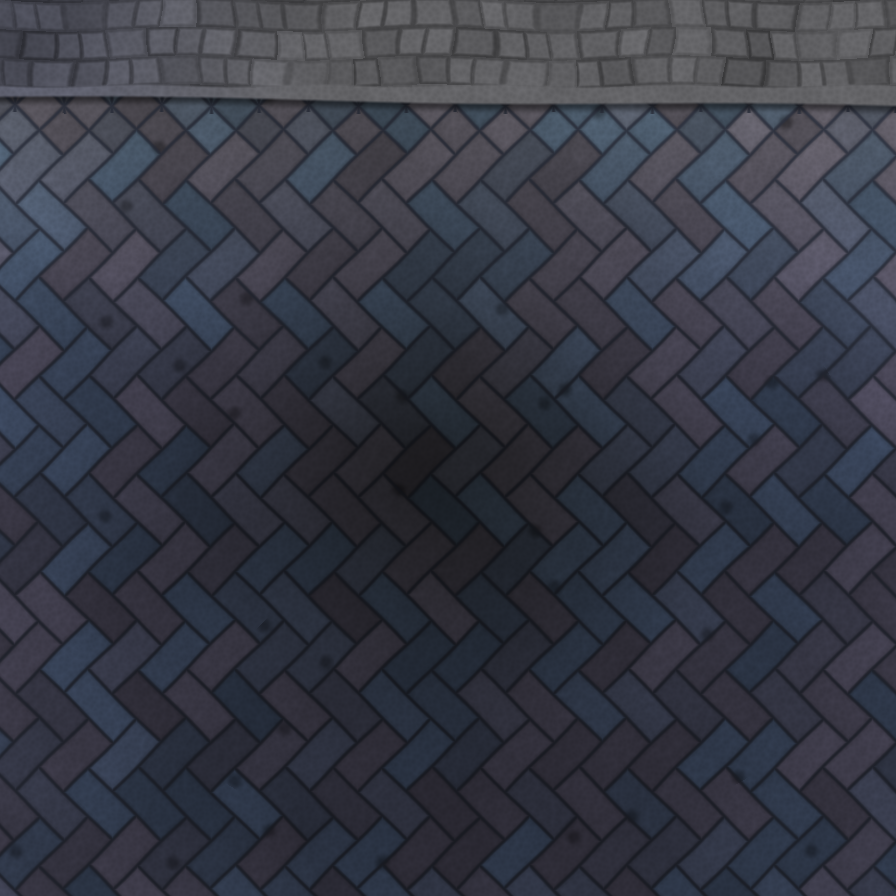
Give the GLSL for this texture, as a WebGL 2 fragment shader.

```glsl
#version 300 es
precision highp float;
// Slate-blue paving in a diagonal herringbone, closed at the top by a pale kerb
// and rows of small setts. Bricks come from a 45 degree grid whose cells pair up
// by their diagonal index; hashes tint each one, sines and cells add the wear.
uniform vec2 u_resolution;
out vec4 fragColor;

float hash(vec2 p) {
  vec3 q = fract(p.xyx * vec3(0.1031, 0.1030, 0.0973));
  q += dot(q, q.yzx + 33.33);
  return fract((q.x + q.y) * q.z);
}

// Layered sines: soft stains between -1 and 1.
float stain(vec2 p) {
  float sum = 0.0, amp = 0.5;
  for (int i = 0; i < 4; i++) {
    sum += amp * sin(p.x + 1.7 * sin(p.y)) * sin(p.y * 1.1 + 1.3 * sin(p.x * 0.8));
    p = mat2(1.5, 1.1, -1.1, 1.5) * p + 2.3;
    amp *= 0.55;
  }
  return sum;
}

// Cellular noise: x is the distance to the nearest point, y its random value.
vec2 cellular(vec2 p) {
  vec2 nearest = vec2(9.0, 0.0);
  for (int j = -1; j <= 1; j++)
    for (int i = -1; i <= 1; i++) {
      vec2 cell = floor(p) + vec2(i, j);
      float d = length(cell + vec2(hash(cell), hash(cell + 57.0)) - p);
      if (d < nearest.x) nearest = vec2(d, hash(cell + 113.0));
    }
  return nearest;
}

// Distance from a point inside a box to its nearest side.
float inset(vec2 p, vec2 size) {
  vec2 d = min(p, size - p);
  return min(d.x, d.y);
}

vec3 herringbone(vec2 p, float px) {
  vec2 g = p * 36.57 + vec2(0.4, -1.26);
  g += 0.035 * vec2(sin(g.y * 1.3 + g.x), sin(g.x * 1.1 - g.y * 0.7));
  vec2 q = 0.5 * vec2(g.x + g.y, g.x - g.y);
  vec2 cell = floor(q);
  float diagonal = cell.x - cell.y;
  float k = mod(diagonal, 4.0);

  // Pair cells into 2:1 bricks; the last courses stay single squares.
  vec2 origin = cell, size = vec2(1.0);
  if (diagonal < 29.5) {
    bool rising = k < 1.5;
    origin -= rising ? vec2(k, 0.0) : vec2(0.0, 3.0 - k);
    size = rising ? vec2(2.0, 1.0) : vec2(1.0, 2.0);
  }
  float edge = inset(q - origin, size);
  // Short upright joints between the cut bricks under the kerb.
  if (g.y > 30.7) edge = min(edge, abs(mod(g.x, 2.0) - 1.0) * 0.7);

  // Light: bright towards the top and sides, a dark pool in the middle.
  vec2 c = p - vec2(0.5, 0.49);
  float light = 0.178 + 0.125 * smoothstep(0.42, 0.92, p.y);
  light += 0.20 * c.x * c.x + 0.03 * c.x * smoothstep(0.3, 0.8, p.y);
  light -= 0.052 * exp(-dot(c, c) * 22.0);
  light *= 1.0 + 0.10 * stain(p * 9.0);

  // Tint: bluish to purple-brown, greyer where the light is stronger.
  float tone = hash(origin + 7.0);
  float warmth = smoothstep(0.15, 0.75, hash(origin + 31.0));
  vec3 tint = mix(vec3(0.87, 1.05, 1.38), vec3(1.04, 1.0, 1.24), warmth);
  tint.b -= 0.16 * smoothstep(0.55, 0.95, p.y) + 0.12 * exp(-dot(c, c) * 25.0);
  vec3 color = light * tint * (0.87 + 0.27 * tone);

  // Wear: streaks along the faces, fine grit and a few dark pits.
  color *= 1.0 + 0.05 * stain(q * vec2(5.0, 7.0) + tone * 20.0);
  color *= 0.96 + 0.09 * cellular(p * 170.0).x;
  vec2 pit = cellular(p * 24.0 + 3.0);
  color *= 1.0 - 0.3 * step(0.94, pit.y) * (1.0 - smoothstep(0.05, 0.28, pit.x));

  // Worn rims fade into narrow dark joints.
  float soft = px * 18.0;
  color *= mix(0.88, 1.0, smoothstep(0.02, 0.16, edge));
  float joint = 1.0 - smoothstep(0.025 - soft, 0.065 + soft, edge);
  return mix(color, light * vec3(0.50, 0.55, 0.70), 0.85 * joint);
}

vec3 setts(vec2 p, float px) {
  vec2 g = vec2(p.x * 28.5, (p.y - 0.903) * 31.0);
  g += 0.09 * vec2(sin(g.y * 2.1 + g.x * 0.9), sin(g.x * 0.8));
  float row = floor(g.y);
  g.x += hash(vec2(row, 4.0)) + 0.18 * sin(g.x * 1.7 + row * 2.4);
  vec2 cell = floor(g);
  float edge = inset(fract(g), vec2(1.0));
  float kerb = 1.0 - smoothstep(0.902, 0.906, p.y + 0.0015 * sin(p.x * 31.0));

  float light = 0.375 + 0.07 * (hash(cell + 19.0) - 0.5) + 0.025 * stain(p * 22.0);
  light -= 0.07 * (1.0 - smoothstep(0.0, 0.3, p.x));
  float joint = 1.0 - smoothstep(0.03, 0.13 + px * 15.0, edge);
  light *= 1.0 - joint * (0.12 + 0.22 * hash(cell + 41.0));
  light = mix(light, 0.395 + 0.02 * stain(p * 50.0), kerb);
  light *= 0.94 + 0.11 * cellular(p * 150.0).x;
  return light * mix(vec3(0.97, 0.99, 1.14), vec3(1.0, 1.0, 1.03), smoothstep(0.0, 0.4, p.x));
}

void main() {
  vec2 p = gl_FragCoord.xy / u_resolution;
  float px = 1.0 / min(u_resolution.x, u_resolution.y);
  // The kerb bows gently and casts a thin shadow on the bricks.
  float rise = p.y - (0.892 - 0.011 * p.x + 0.002 * sin(p.x * 9.0));
  vec3 paving = herringbone(p, px);
  paving *= 1.0 - 0.45 * smoothstep(-0.012, -0.001, rise);
  vec3 color = mix(paving, setts(p, px), smoothstep(-0.001 - px, 0.001 + px, rise));
  fragColor = vec4(color, 1.0);
}
```
